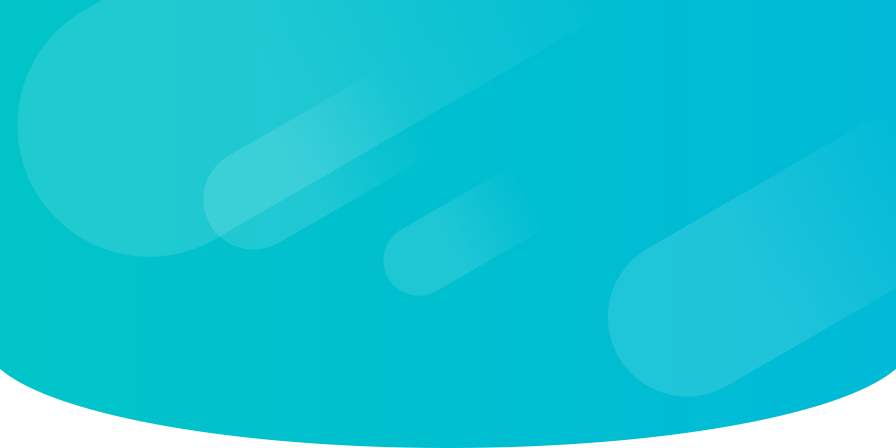
Reproduce this background procedurally as a Shadertoy shader.

```glsl
const vec3 TEAL = vec3(0.004, 0.769, 0.784);
const vec3 CYAN = vec3(0.0, 0.745, 0.820);
const vec3 AZURE = vec3(0.0, 0.729, 0.843);
const vec3 WHITE = vec3(1.0);
const vec2 BEAM_DIR = vec2(0.8660, 0.5);
const float BEAM_OPACITY = 0.122;

// Antialiased coverage of a signed distance
float coverage(float dist, float pixel) {
    return clamp(0.5 - dist / pixel, 0.0, 1.0);
}

// Three-stop horizontal gradient
vec3 backdrop(float t) {
    vec3 leftHalf = mix(TEAL, CYAN, clamp(t / 0.6, 0.0, 1.0));
    return mix(leftHalf, AZURE, clamp((t - 0.6) / 0.4, 0.0, 1.0));
}

// Round-headed beam that fades out along its direction
float beam(vec2 p, vec2 head, float radius, vec2 dir, float pixel) {
    vec2 q = p - head;
    float along = dot(q, dir);
    float dist = length(q - dir * max(along, 0.0)) - radius;
    float fade = clamp((3.6 - along / radius) / 2.6, 0.0, 1.0);
    return coverage(dist, pixel) * fade;
}

// Approximate distance to an ellipse, extended upward without limit
float bowl(vec2 p, vec2 radii) {
    p.y = min(p.y, 0.0);
    float scaled = length(p / radii);
    float slope = length(p / (radii * radii));
    return scaled * (scaled - 1.0) / max(slope, 1e-4);
}

void mainImage(out vec4 fragColor, in vec2 fragCoord) {
    float pixel = 1.0 / iResolution.y;
    float aspect = iResolution.x * pixel;
    vec2 p = fragCoord * pixel;

    vec3 color = backdrop(p.x / aspect);

    // Beams: head position and radius
    vec3 beams[4] = vec3[4](
        vec3(0.333, 0.721, 0.294),
        vec3(0.566, 0.555, 0.112),
        vec3(0.935, 0.419, 0.079),
        vec3(1.534, 0.292, 0.177)
    );
    for (int i = 0; i < 4; i++) {
        float light = beam(p, beams[i].xy, beams[i].z, BEAM_DIR, pixel);
        color = mix(color, WHITE, BEAM_OPACITY * light);
    }

    // Curved lower border
    vec2 bowlRadii = vec2(0.517 * aspect, 0.237);
    float panel = bowl(p - vec2(0.5 * aspect, bowlRadii.y), bowlRadii);
    color = mix(WHITE, color, coverage(panel, pixel));

    fragColor = vec4(color, 1.0);
}
```
